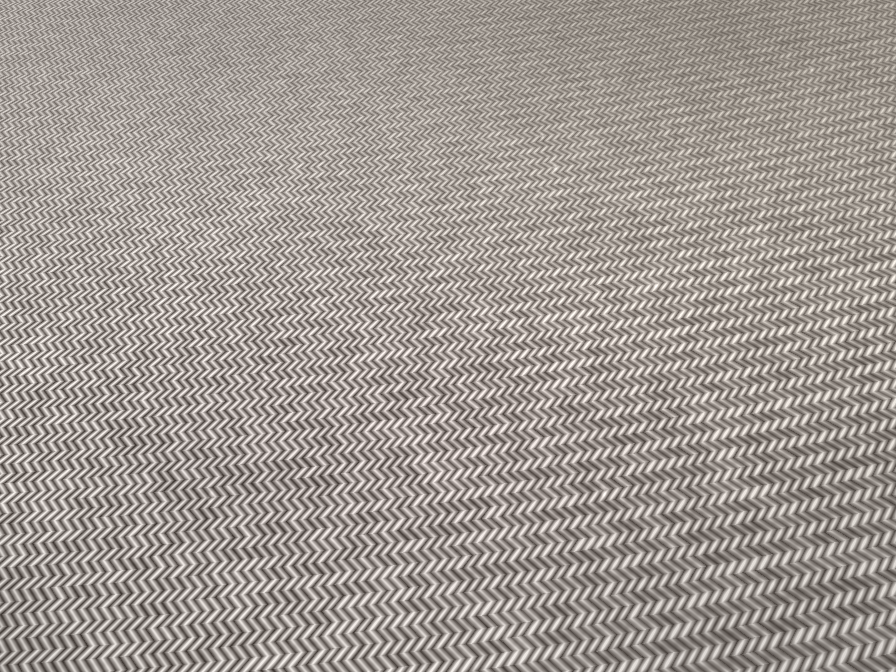
Write a Shadertoy shader that draws this texture.

```glsl
#define HORIZON 1.97     // height of the vanishing line, in canvas heights
#define ROW_PAIRS 98.0   // density of zigzag periods in depth
#define STITCHES 118.0   // density of strokes across
#define VANISH_X 0.60    // where the receding columns converge
#define TILT 0.06        // climb of the rows at the left edge
#define BEND 0.050       // further upward curve of the rows to the right
#define ZIG 0.98         // sideways reach of a stroke, in strokes
#define WEAR 0.18        // brightness variation between strokes

const float TAU = 6.2831853;
const vec3 DARK_THREAD = vec3(0.24, 0.21, 0.19);
const vec3 LIGHT_THREAD = vec3(0.97, 0.95, 0.93);

float hash(vec2 p) {
    vec3 q = fract(vec3(p.xyx) * 0.1031);
    q += dot(q, q.yzx + 33.33);
    return fract((q.x + q.y) * q.z);
}

float noise(vec2 p) {
    vec2 i = floor(p), f = fract(p);
    f = f * f * (3.0 - 2.0 * f);
    return mix(mix(hash(i), hash(i + vec2(1, 0)), f.x),
               mix(hash(i + vec2(0, 1)), hash(i + vec2(1, 1)), f.x), f.y);
}

float fbm(vec2 p) {
    float sum = 0.0, gain = 0.5;
    for (int i = 0; i < 4; i++) {
        sum += gain * noise(p);
        p = p * 2.03 + 7.1;
        gain *= 0.5;
    }
    return sum;
}

// Soft bright patch around a centre
float glow(vec2 p, vec2 centre, vec2 radius) {
    vec2 d = (p - centre) / radius;
    return exp(-dot(d, d));
}

// Cloth plane seen at a slant: x counts strokes, y counts zigzag periods
vec2 clothCoord(vec2 p) {
    float climb = TILT * p.x + BEND * p.x * p.x * (1.25 - 0.5 * p.y);
    float depth = HORIZON - p.y + climb;
    return vec2(STITCHES * (p.x - VANISH_X), ROW_PAIRS) / depth;
}

// Thread brightness from 0 (gap) to 1 (crest)
float herringbone(vec2 cloth, vec2 pixel, float side) {
    float phase = fract(cloth.y);
    float triangle = abs(2.0 * phase - 1.0);
    float along = cloth.x + ZIG * triangle;
    float row = floor(2.0 * cloth.y);

    // Rounded strokes, fading to their mean when too fine to resolve
    float wave = cos(TAU * along);
    float crest = mix(wave, wave * wave * wave, 0.45);
    float detail = 1.0 - smoothstep(0.4, 1.0, pixel.x + 0.5 * pixel.y);

    // The two stroke directions catch the light differently toward one side
    float backRow = 0.5 - 0.5 * sin(TAU * phase);
    float rowFade = 1.0 - smoothstep(0.25, 0.8, pixel.y);
    float facing = (0.5 - backRow) * mix(0.06, 0.28, side) * rowFade;
    float relief = 1.0 - mix(0.12, 0.55, side) * backRow;

    // Dark dips where the rows meet
    float seam = pow(abs(cos(TAU * phase)), 8.0) * rowFade;
    float wear = (hash(vec2(floor(along + 0.5), row)) - 0.5) * WEAR;
    return 0.54 + 0.42 * crest * detail * relief + facing - 0.05 * seam + wear;
}

void mainImage(out vec4 fragColor, in vec2 fragCoord) {
    vec2 p = fragCoord / iResolution.y;
    vec2 cloth = clothCoord(p);
    vec2 pixel = fwidth(cloth);
    float side = smoothstep(0.2, 1.2, p.x);

    // Weave, with contrast softening into the distance
    float thread = herringbone(cloth, pixel, side);
    float contrast = mix(1.0, 0.48, smoothstep(0.35, 1.0, p.y));
    thread = mix(0.54, thread, contrast);

    // Fine fibre grain
    thread += 0.09 * (noise(cloth * vec2(2.3, 4.6)) - 0.5);
    vec3 color = mix(DARK_THREAD, LIGHT_THREAD, clamp(thread, 0.0, 1.0));

    // Broad uneven light
    float light = 0.98 + 0.12 * (fbm(p * 3.0) - 0.47);
    light += 0.08 * glow(p, vec2(0.28, 0.72), vec2(0.40, 0.32));
    light += 0.06 * glow(p, vec2(0.98, 0.58), vec2(0.28, 0.24));
    light -= 0.09 * glow(p, vec2(1.35, 0.05), vec2(0.50, 0.35));
    light -= 0.08 * glow(p, vec2(1.25, 1.05), vec2(0.50, 0.22));
    light -= 0.04 * glow(p, vec2(0.0, 0.0), vec2(0.45, 0.25));

    // Warm olive at the far right, faint rose near the centre
    vec3 tint = mix(vec3(1.0), vec3(1.01, 1.0, 0.97), side * p.y);
    tint += vec3(0.01, -0.008, 0.004) * glow(p, vec2(0.62, 0.35), vec2(0.45, 0.25));

    // Sparse pale lint
    vec2 cell = floor(cloth);
    float lint = step(0.9985, hash(cell + 41.0));
    lint *= 1.0 - smoothstep(0.1, 0.4, length(fract(cloth) - 0.5));

    color = color * light * tint + 0.15 * lint;
    fragColor = vec4(clamp(color, 0.0, 1.0), 1.0);
}
```
